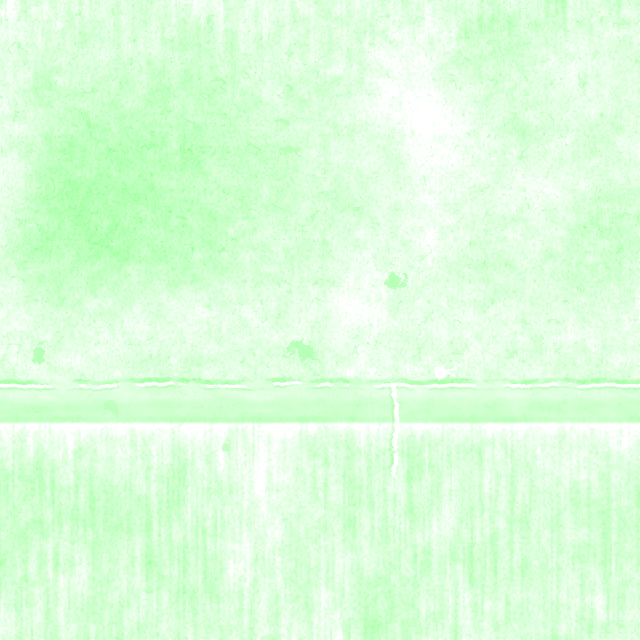
This texture is drawn by a three.js fragment shader. Its source:

```glsl
// A weathered pale green wall crossed by a narrow ledge and a short crack.
// Soft stains set the broad tone; layered value noise, stretched streaks
// and hashed cells of chips and curls add the wear.
varying vec2 vUv;

float hash(vec2 p) {
  vec3 q = fract(vec3(p.xyx) * 0.1031);
  q += dot(q, q.yzx + 33.33);
  return fract((q.x + q.y) * q.z);
}

float noise(vec2 p) {
  vec2 i = floor(p), f = fract(p);
  f = f * f * (3.0 - 2.0 * f);
  return mix(mix(hash(i), hash(i + vec2(1, 0)), f.x),
             mix(hash(i + vec2(0, 1)), hash(i + vec2(1, 1)), f.x), f.y);
}

float fbm(vec2 p) {
  float sum = 0.0, gain = 0.5;
  for (int i = 0; i < 6; i++) {
    sum += gain * noise(p);
    p = mat2(1.6, 1.2, -1.2, 1.6) * p + 7.3;
    gain *= 0.62;
  }
  return sum / 1.24;
}

// Soft elliptical stain
float stain(vec2 p, vec2 center, vec2 radius) {
  vec2 d = (p - center) / radius;
  return exp(-dot(d, d));
}

// Ragged flake of paint
float flake(vec2 p, vec2 center, vec2 radius) {
  float d = length((p - center) / radius) + 2.6 * (fbm(p * 60.0) - 0.5);
  return 1.0 - smoothstep(0.75, 1.0, d);
}

// Thin line, given its signed offset
float line(float offset, float width) {
  return 1.0 - smoothstep(width * 0.3, width, abs(offset));
}

// One scattered chip or curl per occupied cell
float chips(vec2 p, float scale, float density) {
  vec2 cell = floor(p * scale);
  float angle = 6.283 * hash(cell + 5.7);
  vec2 q = fract(p * scale) - 0.35 - 0.3 * vec2(hash(cell + 9.1), hash(cell + 3.3));
  q = mat2(cos(angle), -sin(angle), sin(angle), cos(angle)) * q;
  q += 0.25 * (vec2(noise(p * scale * 7.0), noise(p * scale * 7.0 + 40.0)) - 0.5);
  float chip = 1.0 - smoothstep(0.5, 1.0, length(q / vec2(0.19, 0.08)));
  float curl = line(length(q) - 0.2, 0.05) * smoothstep(-0.05, 0.1, q.x);
  return step(hash(cell + scale), density) * mix(chip, curl, step(0.7, hash(cell + 1.9)));
}

void main() {
  vec2 p = vUv;
  vec2 w = p + 0.12 * (vec2(fbm(p * 7.0), fbm(p * 7.0 + 31.0)) - 0.5);
  float wall = smoothstep(0.4, 0.412, p.y);
  float lower = 1.0 - smoothstep(0.336, 0.342, p.y);

  // Broad stains and bleached areas of the wall
  float tone = 0.27;
  tone += 0.26 * stain(w, vec2(0.13, 0.74), vec2(0.13, 0.16));
  tone += 0.22 * stain(w, vec2(0.12, 0.60), vec2(0.12, 0.09));
  tone += 0.20 * stain(w, vec2(0.30, 0.79), vec2(0.17, 0.13));
  tone += 0.12 * stain(w, vec2(0.30, 0.62), vec2(0.17, 0.12));
  tone += 0.14 * stain(w, vec2(0.51, 0.88), vec2(0.07, 0.06));
  tone += 0.24 * stain(w, vec2(0.81, 0.95), vec2(0.10, 0.07));
  tone += 0.20 * stain(w, vec2(0.93, 0.63), vec2(0.11, 0.09));
  tone += 0.10 * stain(w, vec2(0.63, 0.60), vec2(0.03, 0.14));
  tone -= 0.22 * stain(w, vec2(0.68, 0.72), vec2(0.05, 0.14));
  tone -= 0.19 * stain(w, vec2(0.63, 0.89), vec2(0.08, 0.07));
  tone -= 0.21 * stain(w, vec2(0.56, 0.50), vec2(0.05, 0.09));
  tone -= 0.14 * stain(w, vec2(0.86, 0.68), vec2(0.08, 0.10));
  tone -= 0.18 * stain(w, vec2(0.01, 0.66), vec2(0.04, 0.30));
  tone -= 0.10 * stain(w, vec2(0.85, 0.49), vec2(0.18, 0.05));

  // Lower panel: bleached under the ledge, darker toward its sides
  tone += lower * 0.06 - lower * 0.42 * exp(-(0.337 - p.y) * 50.0);
  tone -= lower * 0.27 * stain(w, vec2(0.41, 0.23), vec2(0.06, 0.12));
  tone += lower * 0.14 * stain(w, vec2(0.64, 0.23), vec2(0.09, 0.10));
  tone += lower * 0.09 * stain(w, vec2(0.16, 0.18), vec2(0.18, 0.13));

  // Clouding, broken vertical streaks and grain
  tone += 0.46 * (fbm(p * 10.0) - 0.5) + 0.42 * (fbm(p * 55.0 + 12.0) - 0.5);
  float streak = noise(p * vec2(240.0, 17.0)) + 0.8 * noise(p * vec2(125.0, 8.0) + 17.0) - 0.9;
  float worn = 0.5 + noise(p * vec2(18.0, 11.0) + 3.0);
  tone += streak * worn * (0.05 + 0.19 * lower + 0.15 * smoothstep(0.84, 1.0, p.y));
  tone += 0.25 * (noise(p * vec2(400.0, 270.0)) - 0.5);

  // Ledge with a dark base and a broken bright rim
  float ledge = (1.0 - lower) * (1.0 - wall);
  float face = 0.32 + 0.23 * (1.0 - smoothstep(0.364, 0.384, p.y));
  face += 0.45 * (fbm(p * vec2(20.0, 50.0)) - 0.5) + 0.1 * line(p.y - 0.345, 0.005);
  tone = mix(tone, face, ledge * 0.75);
  float wobble = 0.014 * (fbm(p * vec2(26.0, 5.0)) - 0.5);
  float rim = fbm(p * vec2(30.0, 60.0) + 8.0);
  tone += 0.5 * line(p.y - 0.405 + wobble, 0.006) * smoothstep(0.3, 0.7, rim);
  tone -= 0.6 * line(p.y - 0.399 + wobble, 0.0035) * smoothstep(0.42, 0.58, rim);
  tone += 0.25 * line(p.y - 0.394 + wobble, 0.003) * smoothstep(0.35, 0.6, rim);

  // Scattered wear at several sizes
  float scale = 19.0;
  for (int i = 0; i < 4; i++) {
    tone += (0.1 + 0.13 * wall) * chips(p + 0.13 * float(i), scale, 0.32);
    scale *= 1.8;
  }

  // Larger flakes
  float flakes = flake(p, vec2(0.612, 0.561), vec2(0.017, 0.014));
  flakes += flake(p, vec2(0.471, 0.453), vec2(0.017, 0.019));
  flakes += flake(p, vec2(0.060, 0.448), vec2(0.011, 0.010));
  flakes += 0.8 * flake(p, vec2(0.449, 0.766), vec2(0.017, 0.006));
  flakes += 0.8 * flake(p, vec2(0.440, 0.811), vec2(0.014, 0.007));
  flakes += 0.6 * flake(p, vec2(0.802, 0.447), vec2(0.018, 0.010));
  flakes += 0.6 * flake(p, vec2(0.176, 0.362), vec2(0.009, 0.012));
  flakes += 0.7 * flake(p, vec2(0.352, 0.300), vec2(0.007, 0.009));
  tone = mix(tone, 0.76, min(flakes, 1.0) * 0.85);
  tone -= 0.6 * flake(p, vec2(0.697, 0.418), vec2(0.018, 0.010));

  // Pale crack running down from the rim
  float bend = 0.03 * (fbm(vec2(p.y * 28.0, 4.0)) - 0.5);
  float span = smoothstep(0.22, 0.28, p.y) * (1.0 - smoothstep(0.395, 0.405, p.y));
  span *= smoothstep(0.3, 0.5, fbm(p * 50.0 + 3.0));
  tone -= 0.55 * span * line(p.x - 0.616 - bend, 0.005);
  tone += 0.25 * span * line(p.x - 0.610 - bend, 0.003);

  gl_FragColor = vec4(mix(vec3(1.0), vec3(0.6, 1.0, 0.6), clamp(tone, 0.0, 1.0)), 1.0);
}
```
